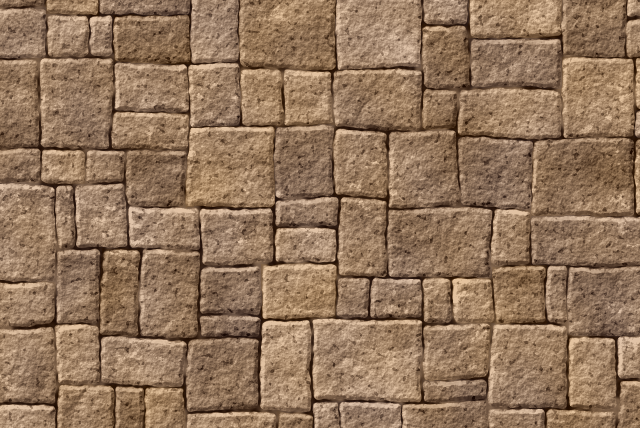
A Shadertoy shader for this texture:

```glsl
// Sunlit wall of irregular, roughly squared brown stones with thin dark joints.

const vec2 BLOCK_SIZE = vec2(0.172, 0.152);
const vec2 LIGHT_DIR = vec2(-0.5, 0.86);
const vec3 SHADOW_BROWN = vec3(0.17, 0.09, 0.04);
const vec3 STONE_BROWN = vec3(0.60, 0.48, 0.37);
const vec3 PALE_STONE = vec3(0.82, 0.70, 0.58);

struct Stone { float dist; vec2 id; };

float hash(vec2 p) {
    vec3 q = fract(p.xyx * 0.1031);
    q += dot(q, q.yzx + 33.33);
    return fract((q.x + q.y) * q.z);
}

// Gradient noise
float corner(vec2 cell, vec2 f, vec2 offset) {
    float angle = 6.2832 * hash(cell + offset);
    return dot(vec2(cos(angle), sin(angle)), f - offset);
}

float gradientNoise(vec2 p) {
    vec2 i = floor(p), f = p - i;
    vec2 u = f * f * f * (f * (f * 6.0 - 15.0) + 10.0);
    vec2 e = vec2(1.0, 0.0);
    return mix(mix(corner(i, f, e.yy), corner(i, f, e.xy), u.x),
               mix(corner(i, f, e.yx), corner(i, f, e.xx), u.x), u.y);
}

float fbm(vec2 p, int octaves, float gain) {
    float sum = 0.0, amplitude = 1.0;
    for (int i = 0; i < octaves; i++) {
        sum += amplitude * gradientNoise(p);
        p = mat2(1.6, 1.2, -1.2, 1.6) * p + 7.3;
        amplitude *= gain;
    }
    return sum;
}

// Position of the single joint that crosses a grid cell
float joint(vec2 cell) { return mix(0.22, 0.78, hash(cell + 40.0)); }

// Block around a grid vertex as (left, bottom, right, top); joints alternate direction
vec4 blockBounds(vec2 v) {
    float ne = joint(v), nw = joint(v - vec2(1, 0));
    float sw = joint(v - 1.0), se = joint(v - vec2(0, 1));
    bool even = mod(v.x + v.y, 2.0) < 0.5;
    vec4 reach = even ? vec4(sw - 1.0, se - 1.0, ne, nw)
                      : vec4(nw - 1.0, sw - 1.0, se, ne);
    return (v.xyxy + reach) * BLOCK_SIZE.xyxy;
}

float boxDistance(vec2 p, vec2 halfSize, float radius) {
    vec2 q = abs(p) - halfSize + radius;
    return length(max(q, 0.0)) + min(max(q.x, q.y), 0.0) - radius;
}

// Cuts some blocks across their longer side into two unequal stones
void splitBlock(vec2 p, inout vec4 bounds, inout vec2 id) {
    if (hash(id + 11.0) > 0.24) return;
    vec2 size = bounds.zw - bounds.xy;
    float cut = mix(0.26, 0.74, hash(id + 23.0));
    vec2 line = bounds.xy + size * cut;
    bool wide = size.x > size.y;
    bool upper = wide ? p.x > line.x : p.y > line.y;
    if (wide) { if (upper) bounds.x = line.x; else bounds.z = line.x; }
    else      { if (upper) bounds.y = line.y; else bounds.w = line.y; }
    if (upper) id += 101.0;
}

Stone findStone(vec2 p) {
    // Crooked edges
    p += 0.011 * vec2(gradientNoise(p * 6.0), gradientNoise(p * 6.0 + 31.0));
    p += 0.004 * vec2(gradientNoise(p * 34.0), gradientNoise(p * 34.0 + 57.0));
    vec2 cell = floor(p / BLOCK_SIZE), id = cell;
    vec4 bounds = vec4(0.0);
    for (int k = 0; k < 4; k++) {
        vec2 v = cell + vec2(k & 1, k >> 1);
        vec4 b = blockBounds(v);
        if (all(greaterThanEqual(p, b.xy)) && all(lessThan(p, b.zw))) { bounds = b; id = v; }
    }
    splitBlock(p, bounds, id);

    // Slightly turned stone, kept inside its block
    vec2 local = p - 0.5 * (bounds.xy + bounds.zw);
    vec2 halfSize = 0.5 * (bounds.zw - bounds.xy);
    float turn = 0.05 * (hash(id + 3.0) - 0.5);
    float inset = mix(0.0012, 0.0036, hash(id + 5.0));
    vec2 turned = local + turn * vec2(-local.y, local.x);
    float dist = max(boxDistance(turned, halfSize - inset, 0.009),
                     boxDistance(local, halfSize - 0.001, 0.004));
    return Stone(dist + 0.0022 * gradientNoise(p * 75.0), id);
}

// Height of rounded edges, broken facets and grit
float relief(vec2 p, Stone s) {
    float body = smoothstep(-0.001, 0.011, -s.dist);
    float facets = abs(gradientNoise(p * 9.0 + s.id * 17.0));
    float grit = fbm(p * 46.0, 4, 0.55);
    return body * (0.005 + 0.018 * facets) + 0.0046 * grit;
}

vec3 toneColor(float tone) {
    vec3 lower = mix(SHADOW_BROWN, STONE_BROWN, clamp((tone - 0.17) / 0.43, -0.15, 1.0));
    return mix(lower, PALE_STONE, clamp((tone - 0.60) / 0.22, 0.0, 1.3));
}

void mainImage(out vec4 fragColor, in vec2 fragCoord) {
    vec2 p = fragCoord / iResolution.y;
    Stone stone = findStone(p);

    // Raking light from the upper left
    float stepSize = 0.003;
    vec2 q = p + LIGHT_DIR * stepSize;
    float slope = (relief(p, stone) - relief(q, findStone(q))) / stepSize;

    // Stone tone: per-stone value, stains, grain, pale chips and pits
    float tone = 0.61 + 0.15 * (hash(stone.id + 71.0) - 0.5);
    tone += 0.12 * fbm(p * 7.0, 3, 0.6) + 0.10 * gradientNoise(p * 130.0);
    tone += 0.25 * clamp(slope, -0.9, 0.9);
    float chipArea = smoothstep(-0.1, 0.3, gradientNoise(p * 5.0 + 19.0));
    tone += 0.17 * chipArea * smoothstep(0.22, 0.5, fbm(p * vec2(30.0, 38.0) + 5.0, 4, 0.6));
    tone -= 0.20 * smoothstep(0.3, 0.55, fbm(p * 62.0 + 90.0, 2, 0.6));

    // Joints: deep shadow with patches of mortar
    float mortar = smoothstep(-0.1, 0.45, fbm(p * 11.0 + 63.0, 3, 0.6));
    float jointTone = mix(0.16, 0.48, mortar) + 0.08 * gradientNoise(p * 90.0);
    float softness = max(0.0013, 0.75 / iResolution.y);
    float inJoint = smoothstep(-softness, softness, stone.dist);
    vec3 color = toneColor(mix(tone, jointTone, inJoint));

    // Warm and cool stones with faint rust
    float warmth = hash(stone.id + 87.0) - 0.5 + 0.8 * gradientNoise(p * 8.0 + 44.0);
    color += vec3(0.016, 0.0, -0.036) * warmth;
    fragColor = vec4(clamp(color, 0.0, 1.0), 1.0);
}
```
